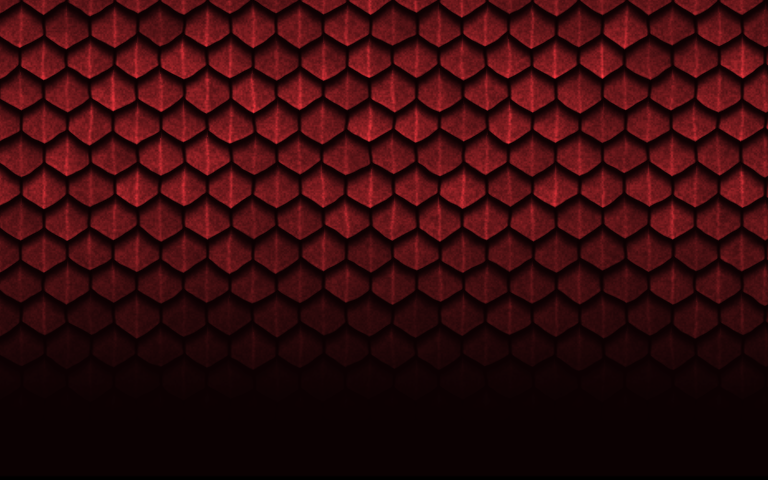
Give the GLSL for this pattern, as a Shadertoy shader.

```glsl
const vec3 BACKDROP = vec3(0.045, 0.004, 0.008);
const vec3 LEATHER = vec3(0.42, 0.098, 0.108);
const vec2 PITCH = vec2(0.0969, 0.067);
const vec2 FIRST_TIP = vec2(0.625, 0.9);

float hash(vec2 p) {
    vec3 q = fract(vec3(p.xyx) * 0.1031);
    q += dot(q, q.yzx + 33.33);
    return fract((q.x + q.y) * q.z);
}

float noise(vec2 p) {
    vec2 cell = floor(p);
    vec2 f = fract(p);
    f = f * f * (3.0 - 2.0 * f);
    float low = mix(hash(cell), hash(cell + vec2(1.0, 0.0)), f.x);
    float high = mix(hash(cell + vec2(0.0, 1.0)), hash(cell + 1.0), f.x);
    return mix(low, high, f.y);
}

float fbm(vec2 p) {
    float sum = 0.0;
    float weight = 0.5;
    for (int i = 0; i < 3; i++) {
        sum += weight * noise(p);
        p = p * 2.03 + 17.0;
        weight *= 0.5;
    }
    return sum;
}

// Alternate rows are shifted by half a scale.
float columnCoord(float x, float row) {
    return x + 0.5 * mod(row, 2.0) + 0.5;
}

// Depth of the pointed lower edge, measured downward in rows.
float lowerEdge(float x, float row) {
    float column = columnCoord(x, row);
    float side = abs(fract(column) - 0.5) * 2.0;
    float jitter = hash(vec2(floor(column), row) + 70.0) - 0.5;
    return row + 0.1 * jitter - 0.44 * pow(side, 1.12);
}

// Brightness of one scale at grid position g (column, downward row).
float shadeScale(vec2 g, float row, float pixel) {
    float column = columnCoord(g.x, row);
    float across = (fract(column) - 0.5) * 2.0;
    float side = abs(across);
    float toTip = lowerEdge(g.x, row) - g.y;
    float below = g.y - lowerEdge(g.x, row - 1.0);
    float seed = hash(vec2(floor(column), row) + 31.0);

    // Sloping facets meet in a bright central ridge.
    float facet = 0.88 - 0.13 * across - 0.16 * side;
    float ridge = exp(-pow(across / 0.075, 2.0)) * (0.25 + 0.25 * seed);
    float sheen = 0.16 * exp(-pow((toTip - 0.3) / 0.3, 2.0));
    float rim = 0.2 * exp(-pow((toTip - 0.09) / 0.06, 2.0));
    float light = (facet + ridge + sheen + rim) * (0.84 + 0.3 * seed);

    // Overlap shadow, side grooves and the dark outline.
    light *= mix(0.04, 1.0, smoothstep(0.04, 0.48, below));
    light *= mix(0.12, 1.0, smoothstep(0.01, 0.13, 1.0 - side));
    light *= smoothstep(0.0, 0.035 + pixel, toTip);
    return light;
}

void mainImage(out vec4 fragColor, in vec2 fragCoord) {
    vec2 p = fragCoord / iResolution.y;
    float pixel = 1.0 / (iResolution.y * PITCH.y);

    // Gentle irregularity bends the regular grid.
    vec2 bend = vec2(fbm(p * 17.0), fbm(p * 17.0 + 40.0)) - 0.44;
    vec2 warped = p + bend * 0.012;
    vec2 g = vec2(warped.x - FIRST_TIP.x, FIRST_TIP.y - warped.y) / PITCH;

    // The uppermost row covering this point is in front.
    float row = floor(g.y);
    for (int i = 0; i < 3; i++) {
        if (g.y < lowerEdge(g.x, row)) break;
        row += 1.0;
    }
    float light = shadeScale(g, row, pixel);

    // Leather grain and broader worn patches.
    float grain = noise(p * 290.0) * 0.6 + noise(p * 150.0 + 9.0) * 0.4;
    light *= 0.72 + 0.56 * grain;
    light *= 0.82 + 0.42 * fbm(p * 24.0 + 5.0);

    // Light falls away toward the bottom and slightly at the top.
    float fade = smoothstep(0.12, 0.68, p.y);
    fade *= 1.0 - 0.18 * smoothstep(0.8, 1.0, p.y);
    vec3 color = BACKDROP + LEATHER * light * fade;
    color *= smoothstep(0.004, 0.012, p.y);
    fragColor = vec4(color, 1.0);
}
```
